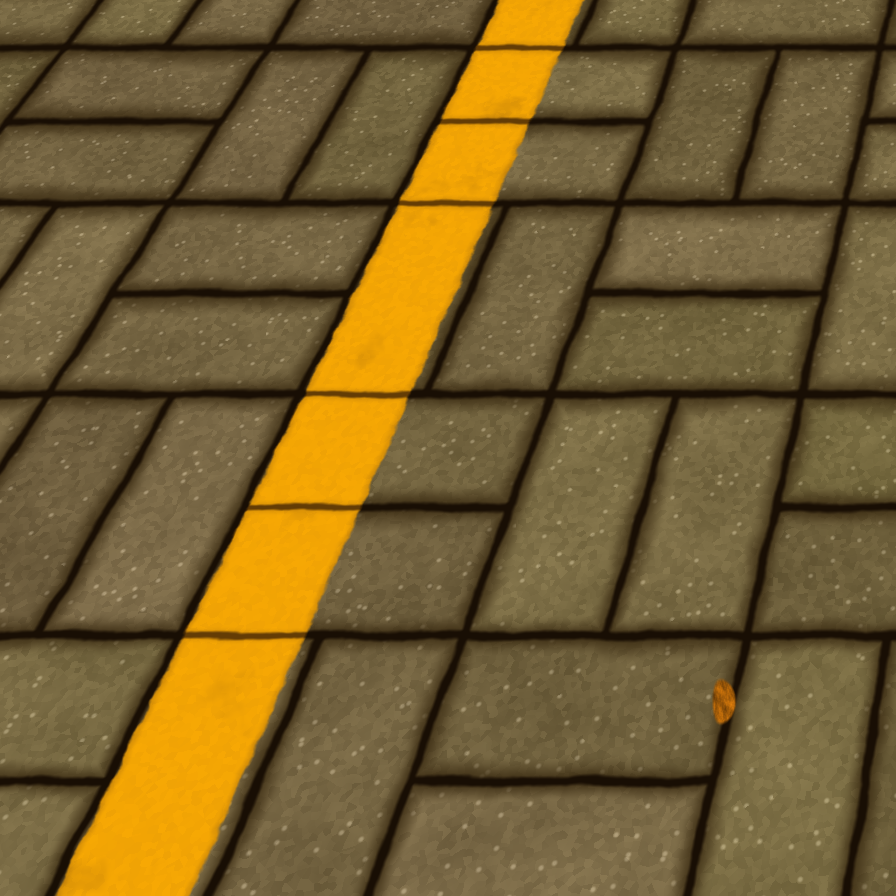
This texture is drawn by a Shadertoy shader. Its source:

```glsl
// Basket-weave paving receding in perspective, crossed by a worn yellow painted line.

const float HORIZON = 1.628;            // height of vanishing line above the top edge
const float VANISH_X = 1.367;           // where the lengthwise joints converge
const float CELL_WIDTH = 0.1355;        // cell width per unit of depth
const float ROW_SCALE = 17.96;          // perspective spacing of the rows
const vec2 CELL_SHIFT = vec2(3.685, 10.684);
const float JOINT_HALF = 0.0016;        // half width of a joint per unit of depth
const float EDGE_SHADE = 0.026;         // reach of the grime along brick edges
const float PAINT_WIDTH = 0.43;         // painted part of a cell
const vec2 LEAF_POS = vec2(0.807, 0.217);
const vec2 LEAF_SIZE = vec2(0.013, 0.025);

const vec3 STONE_LIGHT = vec3(0.51, 0.45, 0.29);
const vec3 STONE_DARK = vec3(0.37, 0.32, 0.185);
const vec3 GRIME = vec3(0.23, 0.17, 0.07);
const vec3 JOINT = vec3(0.095, 0.055, 0.015);
const vec3 PAINT = vec3(0.97, 0.66, 0.015);
const vec3 PAINT_WORN = vec3(0.73, 0.48, 0.04);
const vec3 PAINT_JOINT = vec3(0.34, 0.20, 0.02);
const vec3 LEAF = vec3(0.76, 0.43, 0.04);

vec2 hash2(vec2 p) {
    vec3 q = fract(p.xyx * vec3(0.1031, 0.1030, 0.0973));
    q += dot(q, q.yzx + 33.33);
    return fract((q.xx + q.yz) * q.zy);
}

// Distance to the nearest cell point, and that point's random value
vec2 cellular(vec2 p) {
    vec2 base = floor(p), nearest = vec2(9.0, 0.0);
    for (int y = -1; y <= 1; y++)
    for (int x = -1; x <= 1; x++) {
        vec2 id = base + vec2(x, y);
        vec2 point = hash2(id);
        float d = length(id + point - p);
        if (d < nearest.x) nearest = vec2(d, hash2(id + 71.0).x);
    }
    return nearest;
}

// Layered, turning sines in about -1..1
float waves(vec2 p) {
    float sum = 0.0, amp = 0.5;
    for (int i = 0; i < 5; i++) {
        sum += amp * sin(p.x + 1.7 * sin(p.y)) * cos(p.y + 0.8 * sin(p.x));
        p = mat2(1.5, 1.1, -1.1, 1.5) * p + 2.3;
        amp *= 0.62;
    }
    return sum;
}

void mainImage(out vec4 fragColor, in vec2 fragCoord) {
    vec2 p = fragCoord / iResolution.xy;
    float aa = max(0.0018, 1.0 / iResolution.y);

    // Ground coordinates, one unit per square cell of two bricks
    float depth = 1.0 - p.y + HORIZON;
    vec2 cellSize = vec2(CELL_WIDTH * depth, depth * depth / ROW_SCALE);
    vec2 ground = vec2((p.x - VANISH_X) / cellSize.x, -ROW_SCALE / depth) + CELL_SHIFT;
    vec2 wobble = 0.010 * vec2(waves(ground * 7.0), waves(ground.yx * 7.0 + 4.0));
    vec2 g = ground + wobble;

    // Each cell is split in two, the direction alternating like a checkerboard
    vec2 cell = floor(g);
    bool across = mod(cell.x + cell.y, 2.0) < 0.5;
    vec2 split = across ? vec2(1.0, 2.0) : vec2(2.0, 1.0);
    vec2 brick = floor(fract(g) * split);
    vec2 local = fract(fract(g) * split);
    vec2 tone = hash2(cell * 2.0 + brick + 40.0);

    // Rounded box distance, positive inside the brick
    vec2 halfSize = 0.5 * cellSize / split;
    float radius = 0.007;
    vec2 corner = abs(local - 0.5) * 2.0 * halfSize - halfSize + radius;
    float inside = radius - length(max(corner, 0.0)) - min(max(corner.x, corner.y), 0.0);

    // Stone: blotches, fine grain and pale specks
    float blotch = waves(ground * 5.0 + tone * 20.0);
    vec2 grain = cellular(ground * 42.0);
    vec2 speck = cellular(ground * 19.0);
    float light = 0.60 + 0.30 * blotch + 0.5 * (tone.x - 0.5) + 0.45 * (grain.y - 0.5);
    vec3 stone = mix(STONE_DARK, STONE_LIGHT, clamp(light, -0.2, 1.2));
    stone += vec3(0.015, 0.0, 0.025) * (tone.y - 0.3 + 0.6 * (0.5 - p.x));
    stone += 0.17 * step(0.78, speck.y) * smoothstep(0.24, 0.05, speck.x);
    float reach = EDGE_SHADE * (1.0 + 0.45 * blotch);
    float grime = 1.0 - smoothstep(0.0, reach, inside);
    stone = mix(stone, GRIME, 0.85 * grime);

    // Joints, uneven in width
    float jointHalf = JOINT_HALF * depth * (1.0 + 0.35 * waves(ground * 11.0));
    float joint = 1.0 - smoothstep(jointHalf - aa, jointHalf + 2.0 * aa, inside);
    vec3 color = mix(stone, JOINT, joint);

    // Painted line with ragged sides, broken by the crosswise joints
    float ragged = 0.012 * waves(ground * 17.0);
    float side = (0.5 * PAINT_WIDTH - abs(ground.x - 0.5 * PAINT_WIDTH - 0.015) + ragged) * cellSize.x;
    float painted = smoothstep(-aa, 1.5 * aa, side);
    float wear = 0.30 * smoothstep(0.35, 0.9, blotch) + 0.14 * grain.y;
    wear += 0.5 * (1.0 - smoothstep(0.0, 0.010, min(side, inside)));
    vec3 paint = mix(PAINT, PAINT_WORN, clamp(wear, 0.0, 1.0));
    float crack = 1.0 - smoothstep(0.4 * jointHalf, jointHalf + aa, inside);
    paint = mix(paint, PAINT_JOINT, 0.9 * crack);
    color = mix(color, paint, painted);

    // Small fallen leaf
    vec2 leafUv = (p - LEAF_POS) / LEAF_SIZE;
    leafUv.x += 0.25 * leafUv.y * leafUv.y - 0.1;
    float leaf = 1.0 - smoothstep(0.85, 1.1, length(leafUv));
    color = mix(color, LEAF * (0.85 + 0.35 * waves(leafUv * 3.0)), leaf);

    fragColor = vec4(clamp(color, 0.0, 1.0), 1.0);
}
```
